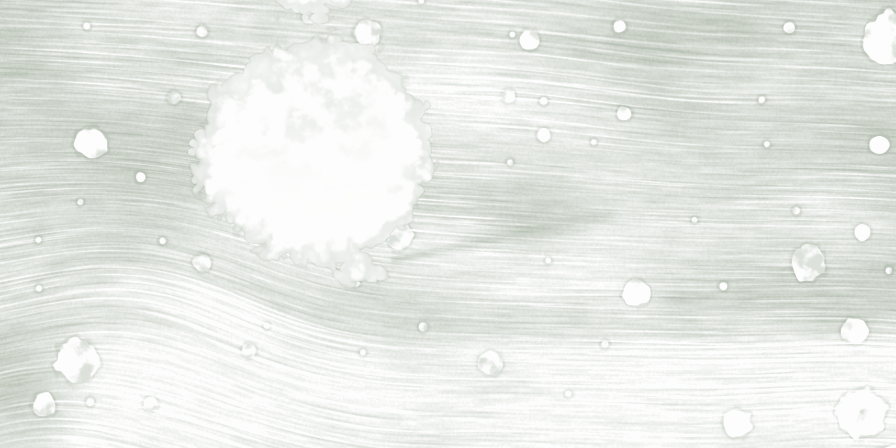
A Shadertoy shader for this texture:

```glsl
// Weathered sage paint on pale paper: dry brush strokes that bend at the left,
// one large bleached blot with a ragged rim, and scattered small round spots.
// Bristles are jittered hairlines along a curved flow; blots are distance fields.

const vec3 SAGE = vec3(0.735, 0.770, 0.722);
const vec3 PAPER = vec3(0.992, 0.993, 0.991);

float hash(vec2 p) {
    vec3 q = fract(p.xyx * 0.1031);
    q += dot(q, q.yzx + 33.33);
    return fract((q.x + q.y) * q.z);
}

float noise(vec2 p) {
    vec2 i = floor(p), f = fract(p);
    f = f * f * (3.0 - 2.0 * f);
    float low = mix(hash(i), hash(i + vec2(1, 0)), f.x);
    float high = mix(hash(i + vec2(0, 1)), hash(i + vec2(1, 1)), f.x);
    return mix(low, high, f.y);
}

float fbm(vec2 p) {
    float sum = 0.0, amp = 0.533;
    for (int i = 0; i < 4; i++) {
        sum += amp * noise(p);
        p = mat2(1.6, 1.2, -1.2, 1.6) * p + 7.3;
        amp *= 0.5;
    }
    return sum;
}

// Soft elliptical patch, 1 at its centre
float patchAt(vec2 p, vec2 centre, vec2 size) {
    vec2 q = (p - centre) / size;
    return exp(-dot(q, q));
}

// Thin ridge around distance zero
float ridge(float d, float width) {
    return exp(-d * d / (width * width));
}

// Distance to round spots on a jittered grid
float spots(vec2 p, float cell, float chance, float maxRadius, float seed) {
    vec2 home = floor(p / cell);
    float d = 1.0;
    for (int j = -1; j <= 1; j++)
    for (int i = -1; i <= 1; i++) {
        vec2 id = home + vec2(i, j);
        vec2 key = id + seed;
        if (hash(key + 3.7) > chance) continue;
        vec2 centre = (id + 0.1 + 0.8 * vec2(hash(key + 11.3), hash(key + 27.1))) * cell;
        float size = hash(key + 41.9);
        float radius = mix(0.006, maxRadius, size * size * size);
        float wobble = radius * 0.3 * (noise(p * 65.0 + seed) - 0.5);
        d = min(d, length(p - centre) - radius + wobble);
    }
    return d;
}

// Distance to the big blot; rounded lobes bulge outwards
float blotDistance(vec2 p) {
    float d = length((p - vec2(0.705, 0.66)) * vec2(1.0, 1.05)) - 0.268;
    d = min(d, length(p - vec2(0.81, 0.405)) - 0.05);
    d = min(d, length((p - vec2(0.69, 1.02)) * vec2(0.6, 1.0)) - 0.05);
    float lobes = abs(noise(p * 21.0) - 0.5) + 0.6 * abs(noise(p * 47.0) - 0.5);
    return d - 0.07 * (lobes - 0.3) + 0.06 * (fbm(p * 8.0) - 0.5);
}

// Stroke coordinates: x along the bristles, y across them
vec2 brushFlow(vec2 p) {
    float bend = 0.16 * ridge(p.x - 0.2, 0.45) * smoothstep(1.0, 0.3, p.y);
    float drift = 0.06 * p.x * smoothstep(0.1, 0.8, p.y);
    return vec2(p.x, p.y - bend + drift + 0.04 * (noise(p * 2.6) - 0.5));
}

// Broad light and dark areas of the paint
float paintTone(vec2 p, vec2 flow) {
    float tone = 0.55 + 0.45 * (fbm(flow * vec2(2.2, 7.0) + 4.0) - 0.5);
    tone += 0.65 * (fbm(p * vec2(3.5, 6.0) + 31.0) - 0.5);
    tone += 0.33 * smoothstep(0.29, 0.2, flow.y) * smoothstep(0.0, 0.3, p.x);
    tone += 0.27 * patchAt(p, vec2(1.2, 0.74), vec2(0.35, 0.15));
    tone += 0.27 * patchAt(p, vec2(1.18, 0.40), vec2(0.3, 0.09));
    tone -= 0.28 * patchAt(p, vec2(1.52, 0.92), vec2(0.28, 0.09));
    tone -= 0.18 * patchAt(p, vec2(1.48, 0.77), vec2(0.12, 0.05));
    tone -= 0.20 * patchAt(p, vec2(1.7, 0.34), vec2(0.35, 0.07));
    tone -= 0.20 * patchAt(p, vec2(1.52, 0.31), vec2(0.05, 0.07));
    tone -= 0.16 * patchAt(p, vec2(0.12, 0.68), vec2(0.4, 0.3));
    tone -= 0.25 * patchAt(p, vec2(0.0, 0.08), vec2(0.14, 0.18));
    return clamp(tone, 0.12, 0.92);
}

// One crisp line per row, jittered across and faded along its length
float hairlines(vec2 flow, float rows, float width, float seed) {
    float row = floor(flow.y * rows);
    float jitter = 0.3 + 0.4 * hash(vec2(row, seed));
    float d = (fract(flow.y * rows) - jitter) / rows;
    float fade = noise(vec2(flow.x * 4.0 + 40.0 * hash(vec2(seed, row)), row + seed));
    return ridge(d, width) * smoothstep(0.35, 0.75, fade);
}

// Light and dark bristle lines over fine stretched grain
float bristles(vec2 flow) {
    vec2 tilted = flow + vec2(0.0, 0.025 * flow.x);
    float wear = smoothstep(0.3, 0.6, fbm(flow * vec2(3.0, 9.0) + 50.0));
    float light = hairlines(flow, 74.0, 0.0026, 5.0) + hairlines(tilted, 47.0, 0.0022, 17.0);
    float dark = hairlines(flow, 62.0, 0.0026, 29.0) + hairlines(tilted, 83.0, 0.0024, 43.0);
    float grain = noise(flow * vec2(24.0, 210.0)) - 0.5;
    return mix(0.5, 1.0, wear) * (0.32 * light - 0.2 * dark) + 0.24 * grain;
}

// Tapered dark stroke from a to b
float strokeMark(vec2 p, vec2 a, vec2 b) {
    float t = clamp(dot(p - a, b - a) / dot(b - a, b - a), 0.0, 1.0);
    return ridge(length(p - mix(a, b, t)), mix(0.008, 0.02, t)) * (1.0 - 0.6 * t);
}

void mainImage(out vec4 fragColor, in vec2 fragCoord) {
    vec2 p = fragCoord / iResolution.y;
    float soft = max(0.7 / iResolution.y, 0.0015);
    vec2 flow = brushFlow(p);
    float mottle = fbm(p * 26.0);

    // Painted ground with paper grain
    float tone = paintTone(p, flow) + bristles(flow) + 0.14 * (noise(p * 240.0) - 0.5);
    tone -= 0.42 * strokeMark(p, vec2(0.88, 0.42), vec2(1.36, 0.52));

    // Small bleached spots with a faint dark ring
    float sideways = smoothstep(0.4, 0.95, abs(p.x - 1.0));
    float spot = spots(p, 0.145, 0.6, mix(0.034, 0.06, sideways), 8.0);
    tone -= 0.26 * ridge(spot - 0.003, 0.004);
    float spotTone = 1.0 - 0.5 * smoothstep(0.55, 0.75, mottle);
    tone = mix(tone, spotTone, smoothstep(soft, -soft, spot));

    // Large blot: grey ragged rim, white and lightly mottled core
    float blot = blotDistance(p);
    float inner = blot + 0.028 + 0.12 * (mottle - 0.5);
    float core = smoothstep(0.01, -0.025, inner);
    float stain = 0.3 * smoothstep(0.45, 0.7, mottle) * patchAt(p, vec2(0.67, 0.8), vec2(0.22, 0.13));
    float blotTone = mix(0.4 + 0.6 * mottle, 1.0 - stain, core);
    tone = mix(tone, blotTone, smoothstep(soft, -soft, blot));
    tone -= 0.2 * ridge(blot, 0.004);

    fragColor = vec4(mix(SAGE, PAPER, clamp(tone, 0.0, 1.0)), 1.0);
}
```
